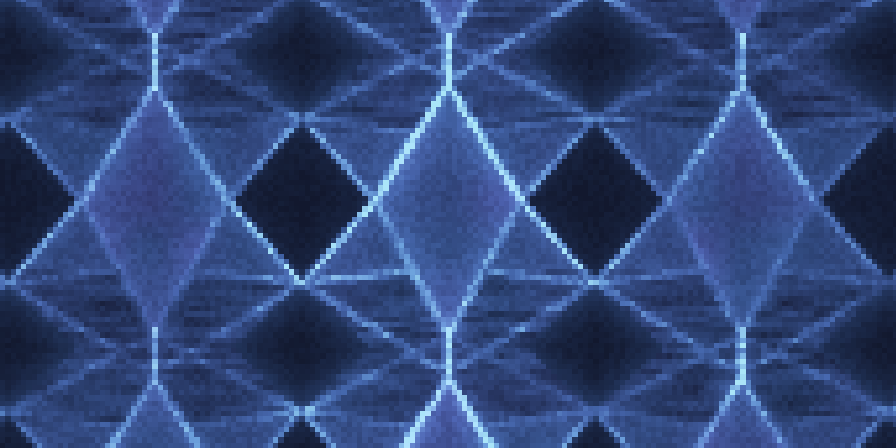
Write a Shadertoy shader that draws this pattern.

```glsl
const float CELLS = 85.3333;          // mosaic cells per canvas height
const float TILE = 0.655;             // repeat size in canvas heights
const vec2 TILE_CENTRE = vec2(1.0, 0.552);
const float KITE_WIDTH = 0.25;
const float KITE_TOP = 0.40;
const float KITE_BOTTOM = 0.46;
const vec2 LARGE_HOLE = vec2(0.235, 0.28);
const vec2 SMALL_HOLE = vec2(0.24, 0.22);
const float BAND = 0.24;              // half height of the star band
const float LINE_WIDTH = 0.022;
const float SPECKLE = 0.55;
const float STREAK = 1.5;
const vec3 PURPLE = vec3(0.045, -0.012, 0.03);

const vec3 RAMP[6] = vec3[6](
    vec3(0.07, 0.095, 0.18), vec3(0.13, 0.20, 0.35), vec3(0.19, 0.29, 0.50),
    vec3(0.27, 0.41, 0.68), vec3(0.42, 0.63, 0.86), vec3(0.66, 0.90, 0.97));

// Struts of the right half of one tile: start, end
const int STRUTS = 10;
const vec4 STRUT[10] = vec4[10](
    vec4(0.0, 0.40, 0.25, 0.0), vec4(0.25, 0.0, 0.5, -0.28),
    vec4(0.25, 0.0, 0.5, 0.28), vec4(0.25, 0.0, 0.0, -0.46),
    vec4(0.5, -0.28, 0.13, -0.24), vec4(0.5, 0.28, 0.10, 0.23),
    vec4(0.0, 0.39, 0.0, 0.56), vec4(0.5, -0.28, 0.0, -0.59),
    vec4(0.5, 0.28, 0.0, 0.54), vec4(0.13, -0.24, 0.0, -0.46));
const float STRENGTH[10] = float[10](
    1.0, 0.95, 0.65, 0.5, 0.6, 0.4, 1.3, 0.6, 0.5, 0.6);

float hash(vec2 p) {
    vec3 q = fract(vec3(p.xyx) * 0.1031);
    q += dot(q, q.yzx + 33.33);
    return fract((q.x + q.y) * q.z);
}

float noise(vec2 p) {
    vec2 i = floor(p), f = fract(p);
    f = f * f * (3.0 - 2.0 * f);
    return mix(mix(hash(i), hash(i + vec2(1, 0)), f.x),
               mix(hash(i + vec2(0, 1)), hash(i + vec2(1, 1)), f.x), f.y);
}

float segment(vec2 p, vec2 a, vec2 b) {
    vec2 d = b - a;
    return length(p - a - d * clamp(dot(p - a, d) / dot(d, d), 0.0, 1.0));
}

// Normalised diamond distance: 0 at the centre, 1 on the outline
float diamond(vec2 p, vec2 halfSize) {
    return dot(abs(p) / halfSize, vec2(1));
}

float inside(float d) {
    return 1.0 - smoothstep(0.94, 1.04, d);
}

vec3 ramp(float level) {
    vec3 colour = RAMP[0];
    for (int i = 1; i < 6; i++)
        colour = mix(colour, RAMP[i], clamp(level - float(i - 1), 0.0, 1.0));
    return colour;
}

// Struts and their joints, including those of the tile above or below
float struts(vec2 p, float gain, float glowScale) {
    float light = 0.0;
    for (int k = 0; k < 2; k++) {
        vec2 r = p - vec2(0.0, float(k) * sign(p.y));
        for (int i = 0; i < STRUTS; i++) {
            float d = segment(r, STRUT[i].xy, STRUT[i].zw);
            float core = 1.0 - smoothstep(0.2 * LINE_WIDTH, LINE_WIDTH, d);
            float glow = exp(-d * 20.0) * glowScale;
            light = max(light, STRENGTH[i] * gain * (1.5 * core + 0.8 * glow));
        }
    }
    vec2 joint = vec2(0.5 - p.x, abs(p.y) - 0.28);
    return light + gain * exp(-length(joint * vec2(14.0, 40.0)));
}

void mainImage(out vec4 fragColor, in vec2 fragCoord) {
    vec2 cell = floor(fragCoord / iResolution.y * CELLS);
    vec2 p = (cell + 0.5) / CELLS;
    vec2 q = (p - TILE_CENTRE) / TILE;
    vec2 u = q - floor(q + 0.5);
    vec2 m = vec2(abs(u.x), u.y);

    // Regions of the tile
    float kiteD = diamond(m, vec2(KITE_WIDTH, m.y > 0.0 ? KITE_TOP : KITE_BOTTOM));
    float largeD = diamond(vec2(0.5 - m.x, m.y), LARGE_HOLE);
    float smallD = diamond(0.5 - abs(m), SMALL_HOLE);
    float kite = inside(kiteD), large = inside(largeD), small = inside(smallD);
    float band = 1.0 - smoothstep(BAND - 0.01, BAND + 0.01, abs(m.y));

    // Fills, with horizontal streaks outside the star band
    float streak = noise(cell * vec2(0.16, 0.95)) - 0.5;
    float level = mix(1.15 + STREAK * streak, 1.75, band);
    level = mix(level, 0.1 + 0.9 * smallD * smallD, small);
    level = mix(level, 0.05 + 0.25 * largeD * largeD, large);
    level = mix(level, 1.55 + 0.75 * kiteD, kite);

    // Uneven light across the repeats, strongest on the middle column
    float middle = exp(-5.0 * (p.x - 1.0) * (p.x - 1.0));
    float gain = 0.5 + 0.75 * noise(p * 6.0 + 4.0) + 0.5 * middle;
    gain *= 0.75 + 0.5 * hash(cell + 71.0);
    float hole = max(large, small);
    level += struts(m, gain, 1.0 - 0.7 * hole);
    level += SPECKLE * (hash(cell) - 0.5) * (1.0 - 0.5 * hole);
    level += 0.25 * middle * (1.0 - hole);

    // Patchy purple tint
    float tint = noise(p * 9.0 + 20.0) * (0.35 + 0.65 * kite) * (1.0 - hole);
    fragColor = vec4(ramp(clamp(level, 0.0, 5.0)) + PURPLE * tint, 1.0);
}
```
